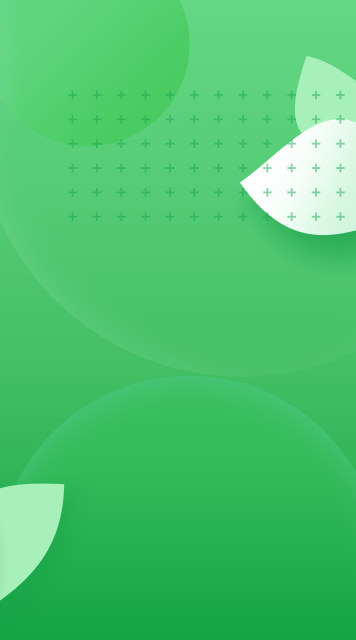
This background is drawn by a Shadertoy shader. Its source:

```glsl
// A calm green backdrop: a vertical gradient, three translucent discs,
// three leaves with soft shadows and a grid of small plus signs.
// Everything is a signed distance, in units of the canvas height.

// Antialiased coverage of a distance, one pixel wide.
float cover(float d, float px) {
    return clamp(0.5 - d / px, 0.0, 1.0);
}

// Coverage of a blurred shape.
float soft(float d, float blur) {
    return 1.0 - smoothstep(-blur, blur, d);
}

// Light gathered just inside the rim of a disc.
float rimGlow(float d, float width, float px) {
    float fade = clamp(1.0 + d / width, 0.0, 1.0);
    return cover(d, px) * fade * fade;
}

// Distance to a side curve h(u) = u (k.x + k.y u + k.z u^2).
float sideDistance(float u, float v, vec3 k) {
    float height = u * (k.x + u * (k.y + u * k.z));
    float slope = k.x + u * (2.0 * k.y + 3.0 * u * k.z);
    return (v - height) / sqrt(1.0 + slope * slope);
}

// Leaf growing from its tip along an axis, with one cubic per side.
float leaf(vec2 p, vec2 tip, vec2 axis, vec3 leftSide, vec3 rightSide) {
    const float unit = 0.1302;
    vec2 q = (p - tip) / unit;
    float u = dot(q, axis);
    float v = dot(q, vec2(-axis.y, axis.x));
    float sides = max(sideDistance(u, v, leftSide), sideDistance(u, -v, rightSide));
    return unit * max(sides, -u);
}

float whiteLeaf(vec2 p) {
    return leaf(p, vec2(0.375, 0.715), vec2(1.0, 0.0),
                vec3(0.70, 0.425, -0.40), vec3(1.456, -1.016, 0.192));
}

float upperLeaf(vec2 p) {
    return leaf(p, vec2(0.479, 0.9125), vec2(0.6, -0.8),
                vec3(0.88, -1.04, 0.66), vec3(1.49, -0.59, -0.44));
}

float lowerLeaf(vec2 p) {
    return leaf(p, vec2(0.1003, 0.2435), vec2(-0.7071, -0.7071),
                vec3(0.97, -0.596, 0.099), vec3(1.10, -0.20, -0.32));
}

// Plus signs on a bounded grid hanging from its top left cell.
float plusGrid(vec2 p, vec2 start, float pitch, vec2 lastCell) {
    vec2 cell = (p - start) / pitch;
    cell = clamp(round(cell), vec2(0.0, -lastCell.y), vec2(lastCell.x, 0.0));
    vec2 q = abs(p - start - pitch * cell);
    vec2 arm = vec2(0.0066, 0.0014);
    vec2 across = q - arm;
    vec2 upright = q - arm.yx;
    return min(max(across.x, across.y), max(upright.x, upright.y));
}

vec3 backdrop(float y) {
    vec3 top = vec3(0.41, 0.85, 0.53);
    vec3 middle = vec3(0.265, 0.75, 0.395);
    vec3 bottom = vec3(0.08, 0.64, 0.265);
    vec3 lower = mix(bottom, middle, clamp(y / 0.43, 0.0, 1.0));
    return mix(lower, top, clamp((y - 0.43) / 0.57, 0.0, 1.0));
}

void mainImage(out vec4 fragColor, in vec2 fragCoord) {
    float px = 1.0 / iResolution.y;
    vec2 p = fragCoord * px;
    vec3 mint = vec3(0.655, 0.94, 0.73);
    vec3 shade = vec3(0.07, 0.61, 0.27);
    vec3 color = backdrop(p.y);

    // Large disc, brightest along its lower left rim
    float d = length(p - vec2(0.3776, 0.8255)) - 0.414;
    float rimLight = mix(0.13, 0.05, smoothstep(0.1, 0.5, p.x));
    color = mix(color, vec3(0.30, 0.79, 0.43), 0.10 * cover(d, px));
    color = mix(color, vec3(0.75, 0.95, 0.82), rimLight * rimGlow(d, 0.065, px));

    // Small disc, deeper towards its lower right
    d = length(p - vec2(0.1367, 0.931)) - 0.1595;
    float diagonal = smoothstep(-0.15, 0.22, p.x - 0.1367 + 0.931 - p.y);
    vec3 discColor = mix(vec3(0.37, 0.84, 0.49), vec3(0.28, 0.795, 0.375), diagonal);
    color = mix(color, discColor, 0.9 * cover(d, px));
    float leftGlow = 1.0 - smoothstep(0.0, 0.04, p.x);
    color = mix(color, vec3(0.44, 0.84, 0.58), 0.4 * leftGlow * cover(d, px));

    // Lower disc with a cool rim that fades downwards
    d = length(p - vec2(0.2956, 0.112)) - 0.3008;
    float height = smoothstep(0.0, 0.4, p.y);
    color = mix(color, vec3(0.20, 0.77, 0.35), 0.45 * height * cover(d, px));
    color = mix(color, vec3(0.30, 0.77, 0.52), 0.6 * height * rimGlow(d, 0.06, px));

    // Upper mint leaf
    color = mix(color, mint, cover(upperLeaf(p), px));

    // White leaf over its shadow
    color = mix(color, shade, 0.6 * soft(whiteLeaf(p + vec2(-0.025, 0.035)), 0.04));
    float tint = smoothstep(-0.02, 0.20, p.x - 0.375 + 0.45 * (0.715 - p.y));
    vec3 petal = mix(vec3(1.0), vec3(0.83, 0.965, 0.87), tint * tint);
    color = mix(color, petal, cover(whiteLeaf(p), px));

    // Lower mint leaf, darkened near the canvas edge
    color = mix(color, shade, 0.35 * soft(lowerLeaf(p + vec2(-0.012, 0.02)), 0.04));
    float fold = soft(length((p - vec2(-0.03, 0.12)) / vec2(0.7, 1.6)) - 0.035, 0.035);
    vec3 blade = mix(mint, vec3(0.36, 0.77, 0.48), 0.6 * fold);
    color = mix(color, blade, cover(lowerLeaf(p), px));

    // Plus signs tint whatever lies below them
    d = plusGrid(p, vec2(0.1133, 0.8516), 0.03805, vec2(11.0, 5.0));
    color = mix(color, vec3(0.08, 0.65, 0.32), 0.5 * cover(d, px));

    fragColor = vec4(color, 1.0);
}
```
